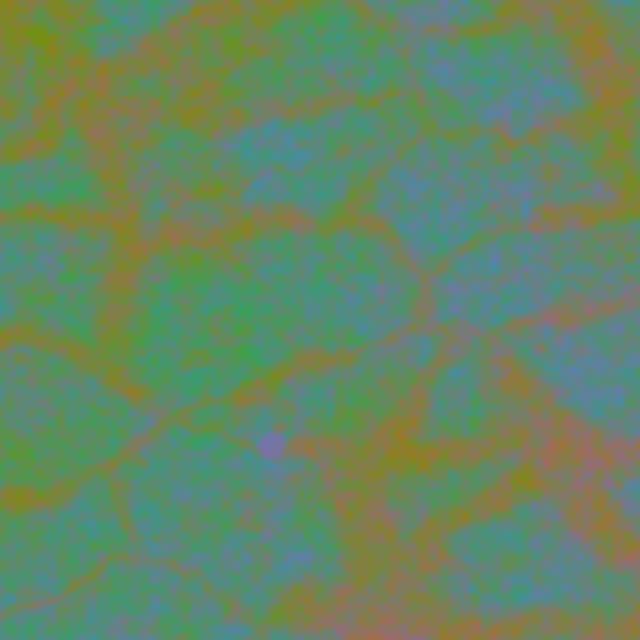
Give the GLSL for this texture, as a Shadertoy shader.

```glsl
// Stained tissue: blue-green elongated cells parted by soft olive and rust veins.
// Warped, stretched Voronoi borders and ridged streaks form the veins; layered
// value noise drives red and blue, and green keeps the brightness nearly even.

const vec2  CELL_GRID     = vec2(3.1, 5.3);   // cells across and up
const float TILT          = 0.13;             // radians, rising to the right
const float WARP          = 0.085;
const float VEIN_WIDTH    = 0.20;             // in cell units
const vec2  STREAK_GRID   = vec2(3.5, 11.0);
const float STREAK_AMOUNT = 0.42;
const float GRAIN_SCALE   = 62.0;
const vec2  CELL_RB       = vec2(0.325, 0.475); // red and blue in the cells
const vec2  VEIN_RB       = vec2(0.515, 0.265); // red and blue in the veins
const vec2  SPOT_RB       = vec2(0.48, 0.68);
const vec2  SPOT_CENTER   = vec2(0.425, 0.303);
const float SPOT_RADIUS   = 0.024;
const float BRIGHTNESS    = 0.476;
const vec3  LUMA          = vec3(0.30, 0.59, 0.11);

float hash(vec2 p) {
    return fract(sin(dot(p, vec2(127.1, 311.7))) * 43758.5453);
}

vec2 hash2(vec2 p) {
    return vec2(hash(p), hash(p + 57.3));
}

float valueNoise(vec2 p) {
    vec2 i = floor(p), f = fract(p);
    f = f * f * (3.0 - 2.0 * f);
    float low  = mix(hash(i), hash(i + vec2(1, 0)), f.x);
    float high = mix(hash(i + vec2(0, 1)), hash(i + vec2(1, 1)), f.x);
    return mix(low, high, f.y);
}

// Signed layered noise, roughly -1 to 1
float fbm(vec2 p, int octaves) {
    float sum = 0.0, amp = 0.5;
    for (int i = 0; i < octaves; i++) {
        sum += amp * (2.0 * valueNoise(p) - 1.0);
        p = mat2(1.6, 1.2, -1.2, 1.6) * p + 17.7;
        amp *= 0.55;
    }
    return sum;
}

// Distance to the nearest Voronoi border
float borderDistance(vec2 p) {
    vec2 base = floor(p), f = fract(p);
    vec2 nearest = vec2(0.0);
    float best = 1e3;
    for (int y = -1; y <= 1; y++)
    for (int x = -1; x <= 1; x++) {
        vec2 cell = vec2(x, y);
        vec2 d = cell + hash2(base + cell) - f;
        if (dot(d, d) < best) { best = dot(d, d); nearest = d; }
    }
    float border = 1e3;
    for (int y = -2; y <= 2; y++)
    for (int x = -2; x <= 2; x++) {
        vec2 cell = vec2(x, y);
        vec2 d = cell + hash2(base + cell) - f;
        vec2 gap = d - nearest;
        if (dot(gap, gap) > 1e-4)
            border = min(border, dot(0.5 * (d + nearest), normalize(gap)));
    }
    return border;
}

float veinMask(vec2 p) {
    float c = cos(TILT), s = sin(TILT);
    vec2 q = mat2(c, -s, s, c) * p;
    q += WARP * vec2(fbm(p * 5.0, 4), fbm(p * 5.0 + 31.0, 4));

    // Main borders of uneven width and strength
    float patches = fbm(p * 3.3 + 8.0, 3);
    float width = VEIN_WIDTH * clamp(1.0 + 1.5 * patches, 0.45, 2.2);
    float border = borderDistance(q * CELL_GRID + 4.0);
    float vein = (1.0 - smoothstep(0.0, width, border)) * clamp(0.9 + patches, 0.5, 1.0);

    // Faint long streaks, and scattered flecks inside the cells
    float ridge = 1.0 - abs(fbm(q * STREAK_GRID + 60.0, 3)) * 5.0;
    float streak = smoothstep(0.0, 1.0, ridge) * smoothstep(-0.25, 0.3, fbm(p * 3.0 + 90.0, 2));
    float fleck = smoothstep(0.27, 0.6, fbm(p * vec2(13.0, 18.0) + 41.0, 3));
    float haze = 0.35 * smoothstep(0.0, 0.55, patches);
    return clamp(max(vein, STREAK_AMOUNT * streak) + 0.5 * fleck + haze, 0.0, 1.0);
}

void mainImage(out vec4 fragColor, in vec2 fragCoord) {
    vec2 p = fragCoord / iResolution.y;
    vec2 redBlue = mix(CELL_RB, VEIN_RB, veinMask(p));

    // Broad drift: bluer toward the lower right, greener elsewhere
    float drift = 0.5 * (p.x - p.y) + fbm(p * 4.0 + 12.0, 3);
    redBlue += vec2(0.035, 0.10) * drift;

    // Mottling and fine grain, separate for red and blue
    vec2 mottle = vec2(fbm(p * 17.0 + 5.0, 3), fbm(p * 17.0 + 73.0, 3));
    vec2 grain = vec2(fbm(p * GRAIN_SCALE + 3.0, 3), fbm(p * GRAIN_SCALE + 47.0, 3));
    redBlue += vec2(0.06, 0.14) * mottle + vec2(0.12, 0.17) * grain;

    // One pale round body
    float spot = length(p - SPOT_CENTER) + 0.006 * fbm(p * 40.0, 2);
    redBlue = mix(redBlue, SPOT_RB, 0.8 * (1.0 - smoothstep(0.65, 1.15, spot / SPOT_RADIUS)));

    // Green balances the other two channels
    redBlue = clamp(redBlue, 0.08, 0.75);
    float green = (BRIGHTNESS - dot(redBlue, LUMA.rb)) / LUMA.g;
    fragColor = vec4(redBlue.x, green, redBlue.y, 1.0);
}
```
